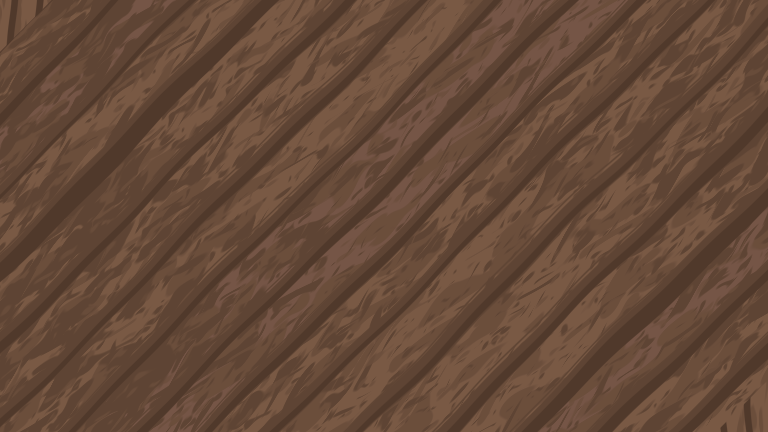
A Shadertoy shader for this texture:

```glsl
// Weathered timber boards laid on a diagonal, in flat, poster-like browns.
// Wobbling gaps split the boards; stretched cellular flakes form the worn grain,
// and layered sines decide where the wear gathers.

#define BOARD_PITCH 0.178
#define FIRST_GAP 0.266
#define GAP_HALF_MIN 0.010
#define GAP_HALF_MAX 0.018
#define CORNER_SIZE 0.12
#define TAN_WOOD vec3(0.475, 0.350, 0.268)
#define RED_WOOD vec3(0.458, 0.332, 0.275)
#define MID_WOOD vec3(0.418, 0.304, 0.233)
#define WORN_WOOD vec3(0.370, 0.268, 0.203)
#define GAP_WOOD vec3(0.312, 0.222, 0.168)

float hash(vec2 p) {
    return fract(sin(dot(p, vec2(127.1, 311.7))) * 4375.85);
}

// Coverage of an edge, about one pixel wide: 1 inside, 0 outside
float fill(float d, float scale) {
    float w = 0.75 * scale / iResolution.y;
    return 1.0 - smoothstep(-w, w, d);
}

// Ragged streaks: warped cells, each holding a blob of random radius
float flakes(vec2 grain, vec2 cells, float reach) {
    vec2 q = grain * cells;
    q += 0.28 * sin(q.yx * vec2(2.3, 3.1) + vec2(0.4, 1.7));
    q += 0.13 * sin(q.yx * vec2(5.9, 7.3) + q * 2.1);
    vec2 cell = floor(q);
    float d = 9.0;
    for (int j = -1; j <= 1; j++) {
        for (int i = -1; i <= 1; i++) {
            vec2 id = cell + vec2(i, j);
            vec2 center = id + vec2(hash(id), hash(id + 41.3));
            float radius = reach * (0.35 + 0.9 * hash(id + 87.1));
            d = min(d, length(q - center) - radius);
        }
    }
    return fill(d, cells.y);
}

// Broad layered sines, roughly -1 to 1
float drift(vec2 p) {
    return 0.5 * sin(3.1 * p.x + 2.0 * sin(2.3 * p.y))
         + 0.5 * sin(5.3 * p.y - 2.7 * p.x + 1.3);
}

// Upright planks that show in two opposite corners
vec3 cornerPlanks(vec2 p) {
    float stripe = abs(fract(p.x * 17.0 + 0.1 * sin(p.y * 23.0)) - 0.5);
    vec3 wood = mix(TAN_WOOD, MID_WOOD, flakes(p.yx, vec2(9.0, 50.0), 0.4));
    return mix(wood, GAP_WOOD, fill(stripe - 0.13, 17.0));
}

void mainImage(out vec4 fragColor, in vec2 fragCoord) {
    vec2 p = fragCoord / iResolution.y;
    float aspect = iResolution.x / iResolution.y;

    // Diagonal frame: along the grain, and across it from the upper left
    float slant = p.x + 1.0 - p.y;
    float along = (p.x + p.y) * 0.7071;
    vec2 grain = vec2(along, slant * 0.7071);

    // Board layout, squeezed a little past the middle, with wavering edges
    float squeeze = (slant - 1.68) / 0.28;
    float waver = 0.006 * sin(along * 7.0 + slant * 3.0)
                + 0.003 * sin(along * 19.0 + slant * 8.0);
    float u = (slant + 0.055 * exp(-squeeze * squeeze) + waver - FIRST_GAP) / BOARD_PITCH;
    float board = floor(u);
    float gap = floor(u + 0.5);
    float fromGap = (u - gap) * BOARD_PITCH * 0.7071;

    // Base tint and amount of wear of each board
    float redness = smoothstep(0.4, 0.9, cos(board * 1.15));
    vec3 color = mix(TAN_WOOD, RED_WOOD, redness);
    float wear = 0.29 + 0.20 * drift(p) + 0.18 * (hash(vec2(board, 5.0)) - 0.5)
               + 0.13 * smoothstep(0.25, 0.9, abs(slant - 1.39));
    wear = clamp(wear, 0.04, 0.56);

    // Soft blotches, then long worn flakes, then fine splinters
    vec2 local = grain + vec2(board * 0.37, 0.0);
    color = mix(color, MID_WOOD, flakes(local + 3.1, vec2(5.0, 21.0), 0.42));
    color = mix(color, WORN_WOOD, flakes(local, vec2(7.0, 27.0), wear));
    color = mix(color, WORN_WOOD, flakes(local + 7.7, vec2(14.0, 56.0), wear * 0.8));
    color = mix(color, MID_WOOD, 0.8 * flakes(local + 1.9, vec2(11.0, 48.0), 0.22));

    // Gap: worn shoulder, dark core and a hairline beside it
    float kind = hash(vec2(gap, 2.0));
    float halfWidth = mix(GAP_HALF_MIN, GAP_HALF_MAX, kind)
                    * (1.0 + 0.22 * sin(along * 5.0 + gap * 2.4));
    float shoulder = abs(fromGap + 0.004) - halfWidth - 0.004;
    float core = abs(fromGap - 0.003) - halfWidth * mix(0.45, 0.95, kind);
    float hairline = abs(fromGap + halfWidth + 0.011 + 0.003 * sin(along * 4.0 + gap)) - 0.0016;
    color = mix(color, WORN_WOOD, fill(shoulder, 1.0));
    color = mix(color, GAP_WOOD, fill(core, 1.0));
    color = mix(color, WORN_WOOD, fill(hairline, 1.0));

    // Corner planks beyond the first and last boards
    float toCorner = min(slant, 1.0 + aspect - slant);
    color = mix(color, cornerPlanks(p), fill(toCorner - CORNER_SIZE, 1.4));

    fragColor = vec4(color, 1.0);
}
```
